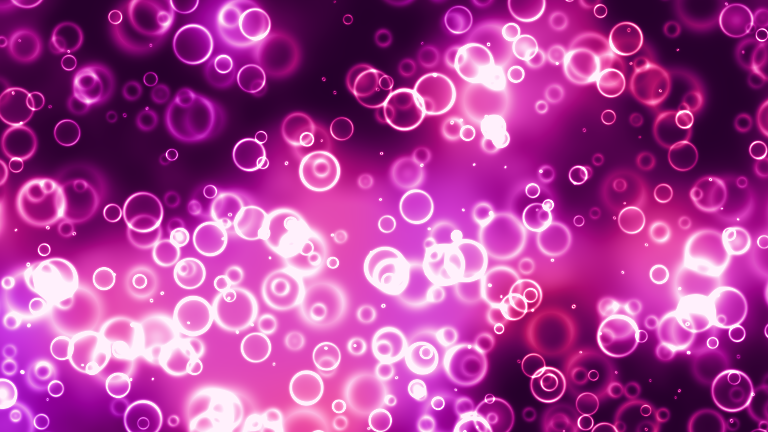
This background is drawn by a WebGL 2 fragment shader. Its source:

```glsl
#version 300 es
precision highp float;
// Glowing magenta bubbles over soft, cloudy light on deep purple.
// Cloud light and hashed grids of blurred and sharp rings add up to one
// brightness value, which a colour ramp turns into purple, pink and white.

#define CLOUD_LIGHT 0.62
#define CLOUD_SCALE 3.2
#define CLOUD_ROUGHNESS 1.3
#define BLURRED_LIGHT 0.42
#define SOFT_LIGHT 0.62
#define SHARP_LIGHT 0.98
#define SPECK_LIGHT 0.85
#define TINT_AMOUNT 1.0

uniform vec2 u_resolution;
out vec4 fragColor;

// Integer hash: four random values in 0..1 per cell and seed
vec4 hash4(ivec2 cell, uint seed) {
    uvec4 v = uvec4(uvec2(cell), seed, seed * 7u + 3u);
    v = v * 1664525u + 1013904223u;
    for (int i = 0; i < 2; i++) {
        v.x += v.y * v.w;
        v.y += v.z * v.x;
        v.z += v.x * v.y;
        v.w += v.y * v.z;
        v ^= v >> 16u;
    }
    return vec4(v >> 8u) / 16777216.0;
}

float valueNoise(vec2 p, uint seed) {
    ivec2 c = ivec2(floor(p));
    vec2 f = fract(p);
    f = f * f * f * (f * (f * 6.0 - 15.0) + 10.0);
    float low = mix(hash4(c, seed).x, hash4(c + ivec2(1, 0), seed).x, f.x);
    float high = mix(hash4(c + ivec2(0, 1), seed).x, hash4(c + ivec2(1, 1), seed).x, f.x);
    return mix(low, high, f.y);
}

float fbm(vec2 p, uint seed) {
    float sum = 0.0, weight = 0.55;
    for (uint i = 0u; i < 3u; i++) {
        sum += weight * valueNoise(p, seed + i);
        p = mat2(1.6, 1.2, -1.2, 1.6) * p;
        weight *= 0.5;
    }
    return sum;
}

// Broad glows (x, y, radius) broken up by noise
float cloudLight(vec2 p) {
    const vec3 glows[8] = vec3[8](
        vec3(0.10, 0.15, 0.28), vec3(0.45, 0.28, 0.30), vec3(0.85, 0.16, 0.30),
        vec3(1.10, 0.50, 0.26), vec3(1.15, 0.80, 0.20), vec3(0.52, 0.93, 0.15),
        vec3(1.58, 0.36, 0.20), vec3(0.78, 0.45, 0.20));
    float glow = 0.0;
    for (int i = 0; i < 8; i++) {
        vec2 q = (p - glows[i].xy) / glows[i].z;
        glow += exp(-dot(q, q));
    }
    float grain = fbm(p * CLOUD_SCALE, 11u) - 0.48;
    return CLOUD_LIGHT * smoothstep(-0.1, 1.0, 0.72 * glow + CLOUD_ROUGHNESS * grain);
}

// One bubble: bright rim, glow fading inwards, faint film
float bubble(vec2 q, float radius, float blur, vec4 look) {
    float len = length(q);
    float d = len - radius;
    float width = max(blur * radius, 0.8 / u_resolution.y);
    float core = exp(-d * d / (width * width));
    float glow = exp(d < 0.0 ? d / (0.22 * radius) : -d / width);
    float film = 0.07 * smoothstep(width, -width, d);
    float angle = 6.2832 * look.y;
    float facing = dot(q, vec2(cos(angle), sin(angle))) / max(len, 1e-4);
    float rim = mix(0.6, 1.0, facing * facing);
    float filling = step(0.87, look.z) * 0.6 * exp(-2.0 * len * len / (radius * radius));
    return rim * (0.65 * core + 0.35 * glow) + film + filling;
}

// Scattered bubbles, at most one per cell, denser towards the bottom
float bubbles(vec2 p, float cell, vec2 radii, float blur, float share, uint seed) {
    ivec2 base = ivec2(floor(p / cell));
    float sum = 0.0;
    for (int j = -1; j <= 1; j++)
    for (int i = -1; i <= 1; i++) {
        ivec2 c = base + ivec2(i, j);
        vec4 place = hash4(c, seed), look = hash4(c, seed + 64u);
        vec2 center = (vec2(c) + place.xy) * cell;
        if (look.x > share * (1.25 - 0.5 * center.y)) continue;
        float radius = mix(radii.x, radii.y, place.z);
        sum += mix(0.5, 1.0, place.w) * bubble(p - center, radius, blur, look);
    }
    return sum;
}

vec3 ramp(float light) {
    const vec3 stops[6] = vec3[6](
        vec3(0.15, 0.00, 0.17), vec3(0.40, 0.01, 0.36), vec3(0.64, 0.03, 0.51),
        vec3(0.86, 0.24, 0.72), vec3(0.96, 0.56, 0.84), vec3(1.00, 0.94, 0.99));
    float x = clamp(light, 0.0, 1.0) * 5.0;
    int i = min(int(x), 4);
    return mix(stops[i], stops[i + 1], x - float(i));
}

void main() {
    vec2 p = gl_FragCoord.xy / u_resolution.y;
    float light = cloudLight(p);
    // Far to near: blurred, soft, sharp, then tiny specks
    light += BLURRED_LIGHT * bubbles(p, 0.17, vec2(0.030, 0.058), 0.35, 0.75, 101u);
    light += BLURRED_LIGHT * bubbles(p, 0.085, vec2(0.010, 0.022), 0.40, 0.55, 202u);
    light += SOFT_LIGHT * bubbles(p, 0.15, vec2(0.028, 0.052), 0.18, 0.45, 303u);
    light += SHARP_LIGHT * bubbles(p, 0.15, vec2(0.024, 0.047), 0.09, 0.60, 404u);
    light += SHARP_LIGHT * bubbles(p, 0.11, vec2(0.010, 0.020), 0.14, 0.35, 505u);
    light += SPECK_LIGHT * bubbles(p, 0.08, vec2(0.001, 0.003), 0.70, 0.40, 606u);
    // Drift from violet on the left to rose on the right
    float tint = valueNoise(p * 4.0, 77u) - 0.75 + 0.3 * p.x;
    float midtone = smoothstep(0.1, 0.5, light) * smoothstep(1.0, 0.6, light);
    vec3 color = ramp(light) + TINT_AMOUNT * tint * midtone * vec3(0.12, 0.06, -0.22);
    fragColor = vec4(clamp(color, 0.0, 1.0), 1.0);
}
```
